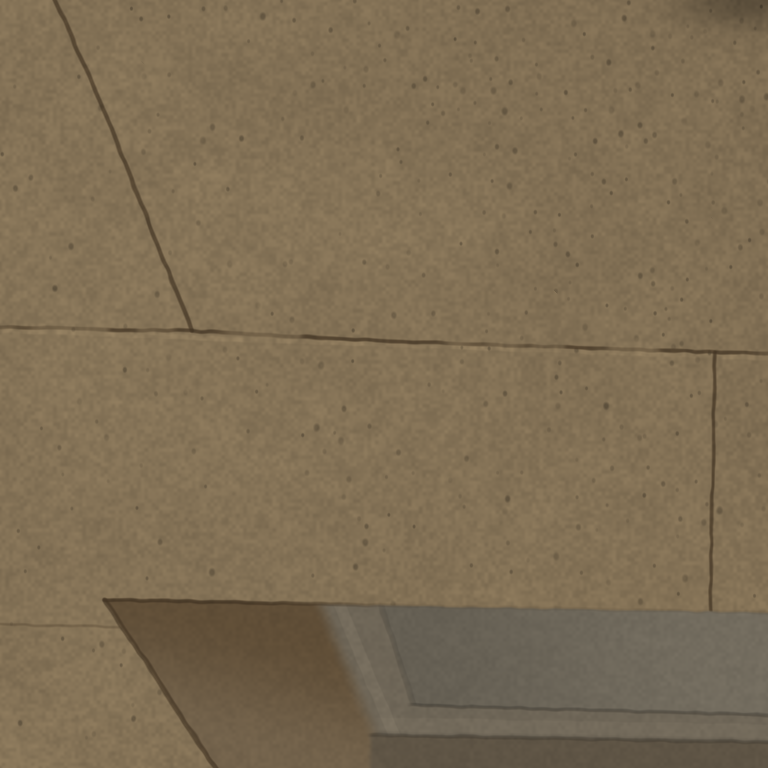
Reproduce this texture procedurally as a WebGL 2 fragment shader.

```glsl
#version 300 es
precision highp float;
uniform vec2 u_resolution;
out vec4 outColor;

#define GRAIN_SCALE 210.0
#define GRAIN_AMOUNT 0.065
#define MOTTLE_AMOUNT 0.05
#define PIT_CELLS 44.0
#define PIT_DEPTH 0.26
#define JOINT_WIDTH 0.0024

const vec3 STONE_LIGHT = vec3(0.535, 0.463, 0.350);
const vec3 STONE_DIM = vec3(0.485, 0.417, 0.315);
const vec3 REVEAL_DARK = vec3(0.375, 0.305, 0.215);
const vec3 REVEAL_LIGHT = vec3(0.450, 0.385, 0.295);
const vec3 FRAME_GREY = vec3(0.430, 0.397, 0.340);
const vec3 PANEL_GREY = vec3(0.425, 0.400, 0.350);
const vec3 SILL_BROWN = vec3(0.370, 0.330, 0.270);
const vec3 JOINT_DARK = vec3(0.255, 0.200, 0.135);

float hash(vec2 p) {
  vec3 q = fract(vec3(p.xyx) * 0.1031);
  q += dot(q, q.yzx + 33.33);
  return fract((q.x + q.y) * q.z);
}

float noise(vec2 p) {
  vec2 i = floor(p), f = fract(p);
  f = f * f * (3.0 - 2.0 * f);
  return mix(mix(hash(i), hash(i + vec2(1, 0)), f.x),
             mix(hash(i + vec2(0, 1)), hash(i + vec2(1, 1)), f.x), f.y);
}

float fbm(vec2 p) {
  float sum = 0.0, amp = 0.5;
  for (int i = 0; i < 4; i++) {
    sum += amp * noise(p);
    p = p * 2.03 + 17.1;
    amp *= 0.5;
  }
  return sum / 0.9375;
}

float segment(vec2 p, vec2 a, vec2 b) {
  vec2 ab = b - a;
  return length(p - a - ab * clamp(dot(p - a, ab) / dot(ab, ab), 0.0, 1.0));
}

float stroke(float d, float width) {
  float soft = max(0.0016, 0.8 / u_resolution.y);
  return 1.0 - smoothstep(width - soft, width + soft, d);
}

float fadeIn(float x, float edge, float soft) {
  return smoothstep(edge - soft, edge + soft, x);
}

// Scattered dark pores, denser towards the upper right
float pits(vec2 p) {
  vec2 g = p * PIT_CELLS, cell = floor(g);
  float sum = 0.0;
  float density = 0.16 + 0.28 * smoothstep(0.9, 1.9, p.x + p.y);
  for (int k = 0; k < 9; k++) {
    vec2 c = cell + vec2(k % 3 - 1, k / 3 - 1);
    vec2 center = c + vec2(hash(c + 3.7), hash(c + 81.3));
    float radius = mix(0.07, 0.21, pow(hash(c + 47.0), 2.0));
    float present = step(hash(c + 19.0), density) * mix(0.3, 1.0, hash(c + 63.0));
    float d = length((g - center) * vec2(1.1, 0.85));
    sum = max(sum, present * (1.0 - smoothstep(radius * 0.4, radius + 0.07, d)));
  }
  return sum;
}

void main() {
  vec2 uv = gl_FragCoord.xy / u_resolution;
  vec2 p = uv + 0.0022 * (vec2(noise(uv * 65.0), noise(uv * 65.0 + 40.0)) - 0.5);

  // Stone face and its uneven light
  float mottle = fbm(uv * 7.0) - 0.5;
  float dim = 0.28 + 0.5 * smoothstep(0.75, 1.9, uv.x + 0.8 * uv.y) + mottle * 0.7;
  vec3 color = mix(STONE_LIGHT, STONE_DIM, clamp(dim, 0.0, 1.0));
  color *= 1.0 + MOTTLE_AMOUNT * (fbm(uv * 32.0) - 0.5);
  color *= 1.0 - PIT_DEPTH * pits(uv);
  color *= 1.0 - 0.28 * (1.0 - smoothstep(0.0, 0.10, length((uv - vec2(0.97, 1.0)) * vec2(0.7, 1.6))));

  // Joints between the slabs, with a pale lower lip
  vec2 knee = vec2(0.130, 0.870), corner = vec2(0.250, 0.569), bend = vec2(0.520, 0.555);
  float diagonal = min(segment(p, vec2(0.070, 1.005), knee), segment(p, knee, corner));
  float level = min(segment(p, vec2(-0.01, 0.574), corner),
                min(segment(p, corner, bend), segment(p, bend, vec2(1.01, 0.539))));
  float upright = segment(p, vec2(0.931, 0.541), vec2(0.925, 0.204));
  float wear = mix(0.4, 0.95, smoothstep(0.25, 0.65, noise(uv * vec2(32.0, 9.0))));
  float lip = abs(p.y + 0.0055 - mix(0.575, 0.539, p.x));
  color *= 1.0 + 0.10 * stroke(lip, 0.003) * noise(uv * 90.0);
  color = mix(color, JOINT_DARK, 0.78 * wear * stroke(level, JOINT_WIDTH));
  color = mix(color, JOINT_DARK, 0.68 * stroke(diagonal, JOINT_WIDTH * 1.15));
  color = mix(color, JOINT_DARK, 0.72 * stroke(upright, JOINT_WIDTH * 0.9));
  float faint = segment(p, vec2(-0.01, 0.187), vec2(0.155, 0.184));
  color = mix(color, JOINT_DARK, 0.28 * stroke(faint, JOINT_WIDTH * 0.7));

  // Recess: shaded reveal running into a grey frame
  float lintel = 0.219 - 0.0197 * (p.x - 0.137);
  float jamb = 0.137 + 0.653 * (0.219 - p.y);
  float below = lintel - p.y;
  float recess = fadeIn(below, 0.0, 0.002) * fadeIn(p.x, jamb, 0.002);
  float shade = smoothstep(0.02, 0.19, below + 0.22 * (0.30 - p.x));
  vec3 inside = mix(REVEAL_DARK, REVEAL_LIGHT, shade);
  float frameEdge = 0.417 + 0.42 * below;
  inside = mix(inside, FRAME_GREY, fadeIn(p.x, frameEdge, 0.014));
  inside *= 1.0 + 0.07 * stroke(abs(p.x - frameEdge - 0.025), 0.008);

  // Sunken panel, its ledge and the sill
  float panelEdge = 0.496 + 0.33 * below;
  float ledge = 0.082 - 0.028 * (p.x - 0.534);
  float sill = 0.043 - 0.018 * (p.x - 0.482);
  float panel = fadeIn(p.x, panelEdge, 0.006) * fadeIn(p.y, ledge, 0.002);
  vec3 panelTone = PANEL_GREY * mix(0.93, 1.06, smoothstep(0.5, 0.95, p.x));
  inside = mix(inside, panelTone, panel);
  inside *= 1.0 - 0.09 * stroke(abs(p.x - panelEdge), 0.004) * fadeIn(p.y, ledge, 0.004);
  inside *= 1.0 - 0.20 * stroke(abs(p.y - ledge), 0.0022) * fadeIn(p.x, 0.534, 0.006);
  inside *= 1.0 + 0.05 * stroke(abs(p.y - sill - 0.014), 0.009) * fadeIn(p.x, 0.49, 0.01);
  float underSill = fadeIn(sill, p.y, 0.003) * fadeIn(p.x, 0.482, 0.005);
  inside = mix(inside, SILL_BROWN, underSill);
  inside *= 1.0 - 0.18 * stroke(abs(p.y - sill), 0.0024) * fadeIn(p.x, 0.482, 0.006);
  color = mix(color, inside, recess);

  // Dark arrises around the opening
  vec2 apex = vec2(0.137, 0.219);
  float topArris = stroke(segment(p, apex, vec2(1.01, 0.202)), JOINT_WIDTH);
  float sideArris = stroke(segment(p, apex, vec2(0.284, -0.006)), JOINT_WIDTH * 1.4);
  color = mix(color, JOINT_DARK, topArris * mix(0.8, 0.12, smoothstep(0.3, 0.56, p.x)));
  color = mix(color, JOINT_DARK, sideArris * 0.65);

  // Fine grain
  float grain = noise(uv * GRAIN_SCALE) + 0.7 * noise(uv * GRAIN_SCALE * 0.52 + 9.0) - 0.85;
  color *= 1.0 + GRAIN_AMOUNT * grain * mix(1.5, 0.9, recess);
  outColor = vec4(color, 1.0);
}
```
